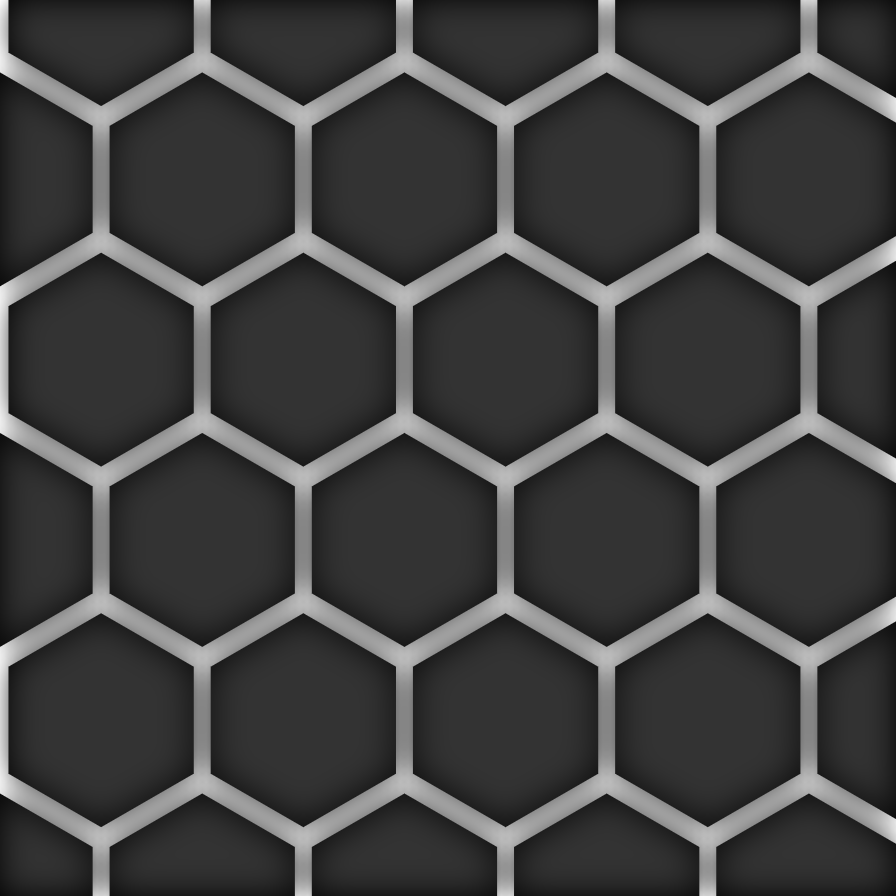
Reproduce this pattern procedurally as a WebGL 1 fragment shader.

```glsl
precision highp float;

uniform vec2 u_resolution;

const vec2 SPACING = vec2(0.2257, 0.2012);   // column and row pitch of the cells
const vec2 ORIGIN = vec2(0.0, -0.005);       // centre of the first cell
const float INRADIUS = 0.1034;               // centre to flat side of a cell
const float BLUR_SIGMA = 0.0182;             // spread of the soft shading
const float TAP_STEP = 0.5 * BLUR_SIGMA;
const float CELL_GREY = 0.2;
const float GRID_DARK = 0.12;
const float GRID_LIGHT = 1.15;

float hexagon(vec2 p) {
  p = abs(p);
  return max(p.x, dot(p, vec2(0.5, 0.8660254))) - INRADIUS;
}

vec2 wrapCentred(vec2 p, vec2 period) {
  return mod(p + 0.5 * period, period) - 0.5 * period;
}

// Signed distance to the staggered cells, negative inside.
float cellDistance(vec2 p) {
  vec2 period = SPACING * vec2(1.0, 2.0);
  p -= ORIGIN;
  float evenRows = hexagon(wrapCentred(p, period));
  float oddRows = hexagon(wrapCentred(p - 0.5 * period, period));
  return min(evenRows, oddRows);
}

// The grid and everything beyond the canvas count as solid.
float softSolid(vec2 p) {
  vec2 border = abs(p - 0.5) - 0.5;
  float d = max(cellDistance(p), max(border.x, border.y));
  return clamp(d / TAP_STEP + 0.5, 0.0, 1.0);
}

// Gaussian average of the solid area around p.
float blurredSolid(vec2 p) {
  float sum = 0.0;
  float total = 0.0;
  for (int j = -5; j <= 5; j++) {
    for (int i = -5; i <= 5; i++) {
      vec2 offset = vec2(float(i), float(j)) * TAP_STEP;
      float weight = exp(-0.5 * dot(offset, offset) / (BLUR_SIGMA * BLUR_SIGMA));
      sum += weight * softSolid(p + offset);
      total += weight;
    }
  }
  return sum / total;
}

void main() {
  vec2 uv = gl_FragCoord.xy / u_resolution;
  float pixel = 1.0 / min(u_resolution.x, u_resolution.y);

  // Crowded areas lift the grid and shade the cells.
  float solid = blurredSolid(uv);
  float cell = CELL_GREY * (1.0 - solid);
  float grid = mix(GRID_DARK, GRID_LIGHT, solid);

  float gridMask = clamp(cellDistance(uv) / pixel + 0.5, 0.0, 1.0);
  gl_FragColor = vec4(vec3(mix(cell, grid, gridMask)), 1.0);
}
```
